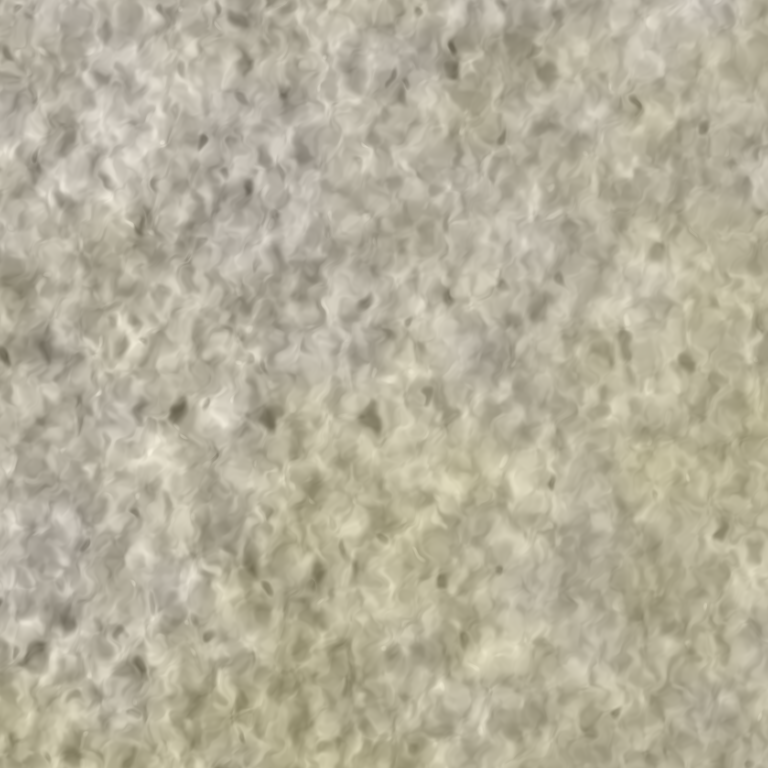
Reproduce this texture procedurally as a WebGL 2 fragment shader.

```glsl
#version 300 es
precision highp float;
// Weathered pale stone: mottled upright grain, dark pits, light flecks and soft ochre stains.
uniform vec2 u_resolution;
out vec4 fragColor;

const vec3 STONE = vec3(0.716, 0.694, 0.613);     // mean surface colour
const vec3 STAIN = vec3(0.004, 0.004, -0.034);    // ochre shift, reversed for cool grey
const float GRAIN_STRETCH = 0.66;                 // below 1 lengthens grain upright
const float GRAIN_FREQ = 21.0;                    // coarsest grain, cells per canvas
const int GRAIN_LAYERS = 4;
const vec4 GRAIN_AMP = vec4(0.052, 0.083, 0.074, 0.036);
const float BROAD_FREQ = 5.0;
const float BROAD_AMP = 0.034;
const float PIT_FREQ = 27.0;
const float PIT_DEPTH = 0.17;
const float FLECK_FREQ = 38.0;
const float FLECK_LIGHT = 0.085;
const float WARP = 0.007;

vec3 hash3(vec2 p) {
    vec3 q = fract(vec3(p.xyx) * vec3(0.1031, 0.1030, 0.0973));
    q += dot(q, q.yxz + 33.33);
    return fract((q.xxy + q.yzz) * q.zyx);
}

mat2 rotation(float a) {
    float c = cos(a), s = sin(a);
    return mat2(c, s, -s, c);
}

// Smooth value noise in -1..1
float noise(vec2 p) {
    vec2 i = floor(p), f = fract(p);
    f = f * f * f * (f * (f * 6.0 - 15.0) + 10.0);
    float low = mix(hash3(i).x, hash3(i + vec2(1, 0)).x, f.x);
    float high = mix(hash3(i + vec2(0, 1)).x, hash3(i + vec2(1, 1)).x, f.x);
    return 2.0 * mix(low, high, f.y) - 1.0;
}

// Cellular spots: each cell holds a soft blob with the given probability
float spots(vec2 p, float density) {
    vec2 cell = floor(p);
    float cover = 0.0;
    for (int y = -1; y <= 1; y++) {
        for (int x = -1; x <= 1; x++) {
            vec2 id = cell + vec2(x, y);
            vec3 h = hash3(id + 71.0);
            vec3 k = hash3(id + 193.0);
            vec2 d = rotation((k.x - 0.5) * 1.6) * (p - id - h.xy);
            float radius = mix(0.22, 0.58, k.y * k.y);
            float blob = 1.0 - smoothstep(0.25 * radius, radius, length(d * vec2(1.2, 0.85)));
            float present = smoothstep(h.z - 0.04, h.z + 0.04, density);
            cover = max(cover, blob * present * mix(0.55, 1.0, k.z));
        }
    }
    return cover;
}

// Layered grain, each layer turned a little to hide the lattice
float grain(vec2 p) {
    float sum = 0.0, freq = GRAIN_FREQ;
    for (int i = 0; i < GRAIN_LAYERS; i++) {
        float turn = 0.2 + 0.35 * sin(float(i) * 2.4);
        vec2 q = rotation(turn) * p * freq * vec2(1.0, GRAIN_STRETCH);
        sum += GRAIN_AMP[i] * noise(q + float(i) * 37.0 + 11.0);
        freq *= 1.98;
    }
    return sum;
}

void main() {
    vec2 uv = gl_FragCoord.xy / u_resolution.y;
    float across = gl_FragCoord.x / u_resolution.x;

    // Irregular outlines
    vec2 bend = vec2(noise(uv * 34.0 + 5.0), noise(uv * 34.0 + 87.0));
    bend += 0.6 * vec2(noise(uv * 71.0 + 23.0), noise(uv * 71.0 + 61.0));
    vec2 p = uv + WARP * bend;

    // Roughness fades from left to right, with patches
    float broad = noise(rotation(0.4) * uv * BROAD_FREQ * vec2(1.0, 0.7) + 3.0);
    float patches = noise(rotation(0.7) * uv * 8.0 + 41.0);
    float rough = 1.0 - smoothstep(0.1, 0.8, across + 0.12 * patches);

    // Brightness
    float tone = BROAD_AMP * broad + grain(p) * mix(0.88, 1.14, rough);
    float pitDensity = mix(0.10, 0.38, rough) - 0.10 * broad;
    tone -= PIT_DEPTH * spots(p * PIT_FREQ * vec2(1.0, 0.8), pitDensity);
    tone += FLECK_LIGHT * spots(p * FLECK_FREQ + 300.0, mix(0.08, 0.17, rough));

    // Ochre low down, cooler grey towards the upper left
    float stain = 0.7 * noise(rotation(0.5) * uv * 3.6 + 19.0) + 0.45 * noise(uv * 13.0 + 7.0);
    stain += 0.55 * (across - uv.y) + 0.05;
    vec3 colour = STONE + tone + STAIN * clamp(stain, -1.0, 1.3);

    fragColor = vec4(clamp(colour, 0.0, 1.0), 1.0);
}
```
